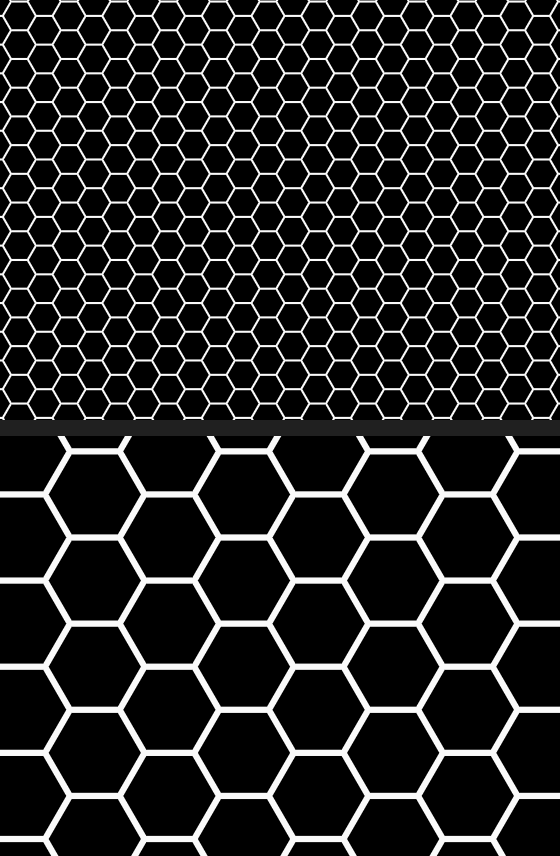
Top, the full canvas; bottom, a detail of the centre.
Give the GLSL for this pattern, as a WebGL 1 fragment shader.

```glsl
precision highp float;

uniform vec2 u_resolution;

// Hexagonal distance to the nearest centre of a rectangular lattice; cell edges lie at 0.5
float hexLattice(vec2 p) {
  vec2 period = vec2(sqrt(3.0), 1.0);
  vec2 a = abs(mod(p, period) - 0.5 * period);
  return max(a.y, dot(a, vec2(0.5 * sqrt(3.0), 0.5)));
}

// Distance to the nearest honeycomb edge, from two interleaved lattices
float honeycombEdge(vec2 p) {
  vec2 halfPeriod = 0.5 * vec2(sqrt(3.0), 1.0);
  return 0.5 - min(hexLattice(p), hexLattice(p + halfPeriod));
}

void main() {
  // One unit is the height of a hexagon
  float rows = 14.627;
  float pixel = rows / u_resolution.y;
  vec2 p = gl_FragCoord.xy * pixel - vec2(0.673, 0.073);

  // Antialiased outline, light on black
  float line = clamp((0.0363 - honeycombEdge(p)) / pixel + 0.5, 0.0, 1.0);
  gl_FragColor = vec4(vec3(0.98 * line), 1.0);
}
```
